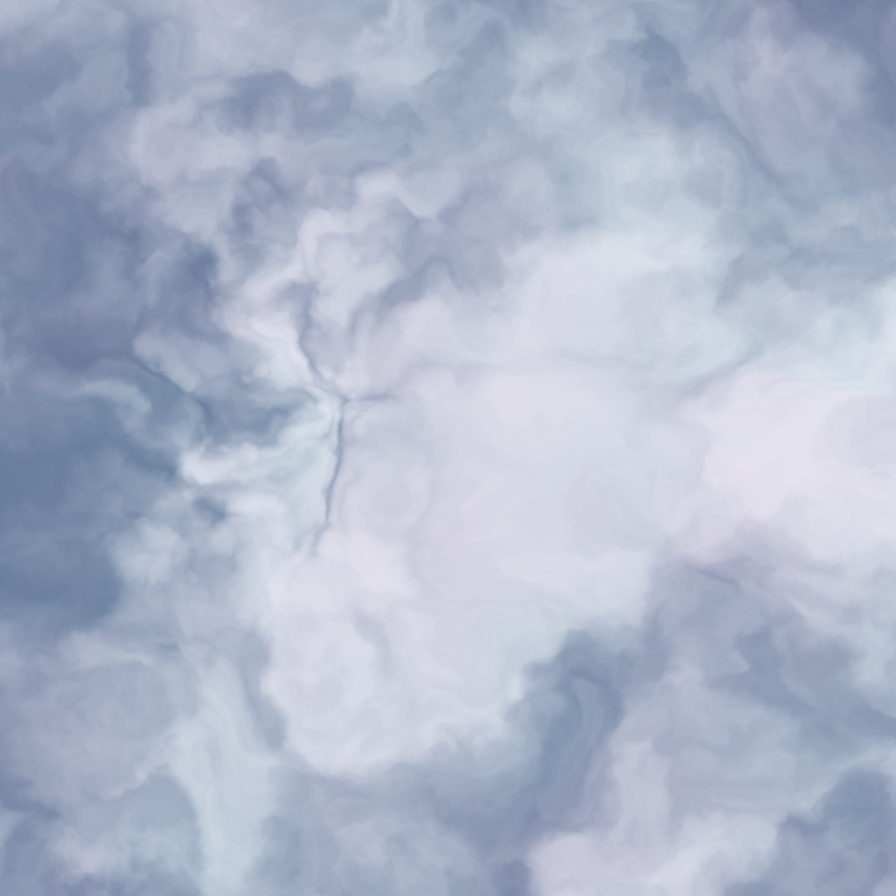
Give the GLSL for this texture, as a WebGL 1 fragment shader.

```glsl
precision highp float;

uniform vec2 u_resolution;

vec3 hash3(vec2 cell) {
  vec3 h = vec3(dot(cell, vec2(127.1, 311.7)),
                dot(cell, vec2(269.5, 183.3)),
                dot(cell, vec2(419.2, 371.9)));
  return fract(sin(h) * 43758.545);
}

// Smooth cellular noise: x is the blended cell height, y the puff relief
vec2 cellular(vec2 p) {
  vec2 cell = floor(p);
  vec2 local = fract(p);
  float total = 0.0;
  float height = 0.0;
  for (int j = -1; j <= 1; j++) {
    for (int i = -1; i <= 1; i++) {
      vec2 offset = vec2(float(i), float(j));
      vec3 h = hash3(cell + offset);
      vec2 d = offset + h.xy - local;
      float weight = exp(-9.0 * dot(d, d));
      total += weight;
      height += weight * h.z;
    }
  }
  return vec2(height / total, log(total) / 9.0 + 0.15);
}

// Octaves of blended heights, each turned against the last
float vapour(vec2 p) {
  float sum = 0.0;
  float amplitude = 0.5;
  for (int i = 0; i < 6; i++) {
    sum += amplitude * cellular(p).x;
    p = mat2(1.62, 1.22, -1.22, 1.62) * p + 17.3;
    amplitude *= 0.5;
  }
  return sum;
}

float mound(vec2 p, vec2 center, vec2 radius) {
  vec2 d = (p - center) / radius;
  return exp(-dot(d, d));
}

void main() {
  vec2 p = gl_FragCoord.xy / u_resolution;

  // Ragged outlines from a warped domain
  vec2 warp = vec2(vapour(p * 5.0 + 3.1), vapour(p * 5.0 + 41.7)) - 0.5;
  vec2 q = p + 0.2 * warp;

  // Broad cloud banks and openings of blue sky
  float core = mound(q, vec2(0.61, 0.46), vec2(0.2, 0.21));
  float density = 0.53 + 0.42 * core;
  density += 0.28 * mound(q, vec2(0.69, 0.72), vec2(0.1, 0.11));
  density += 0.32 * mound(q, vec2(0.97, 0.5), vec2(0.17, 0.14));
  density += 0.24 * mound(q, vec2(0.27, 0.43), vec2(0.13, 0.19));
  density += 0.24 * mound(q, vec2(0.4, 0.09), vec2(0.17, 0.08));
  density -= 0.46 * mound(q, vec2(0.74, 0.95), vec2(0.2, 0.14));
  density -= 0.44 * mound(q, vec2(0.03, 0.44), vec2(0.14, 0.25));
  density -= 0.24 * mound(q, vec2(0.77, 0.17), vec2(0.15, 0.11));
  density -= 0.38 * mound(q, vec2(0.48, 0.7), vec2(0.06, 0.07));

  // Drifting vapour, calmer inside the bright bank
  float wisps = vapour(q * vec2(4.5, 5.5) + 9.4) - 0.5;
  density += mix(1.05, 0.45, core) * wisps;

  // Small billows with darker creases
  float billows = cellular(q * 13.0).y + 0.6 * cellular(q * 27.0 + 5.0).y;
  float broken = mound(p, vec2(0.29, 0.57), vec2(0.2, 0.24));
  density += (0.12 + 0.75 * broken) * (1.0 - 0.7 * core) * billows;

  // Blue sky to white cloud, with a faint lilac drift
  vec3 sky = vec3(0.42, 0.49, 0.615);
  vec3 cloud = vec3(0.88, 0.89, 0.93);
  vec3 color = mix(sky, cloud, smoothstep(-0.12, 1.12, density));
  color += vec3(0.05, -0.02, 0.0) * warp.x;

  gl_FragColor = vec4(color, 1.0);
}
```
